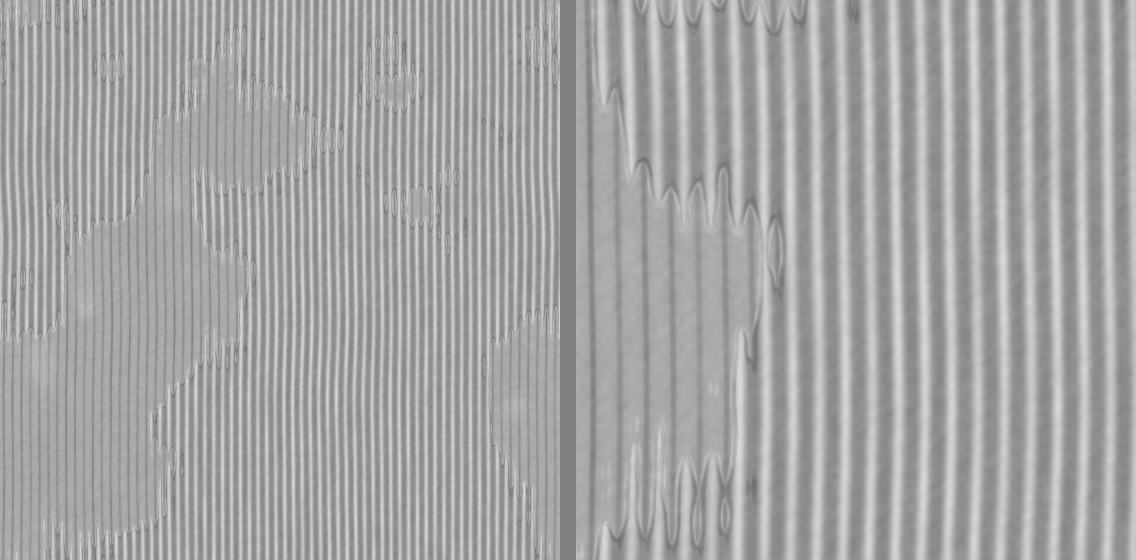
Left: the whole. Right: its middle third, enlarged.
Give the GLSL for this texture, as a WebGL 2 fragment shader.

```glsl
#version 300 es
precision highp float;
// Grey corrugated cardboard whose top liner is torn off in ragged patches.

uniform vec2 u_resolution;
out vec4 fragColor;

const float TAU = 6.2831853;
const float FLUTES = 63.0;

float hash(vec2 cell, float seed) {
    uvec3 q = uvec3(uint(cell.x), uint(cell.y), uint(seed));
    uint h = q.x * 73856093u ^ q.y * 19349663u ^ q.z * 83492791u;
    h = (h ^ (h >> 16)) * 73244475u;
    h = (h ^ (h >> 15)) * 73244475u;
    h ^= h >> 16;
    return float(h & 65535u) / 65535.0;
}

// Value noise that wraps after a whole number of cells.
float noise(vec2 uv, vec2 cells, float seed) {
    vec2 p = uv * cells;
    vec2 i = floor(p);
    vec2 f = p - i;
    f = f * f * (3.0 - 2.0 * f);
    vec2 a = mod(i, cells);
    vec2 b = mod(i + 1.0, cells);
    float low = mix(hash(a, seed), hash(vec2(b.x, a.y), seed), f.x);
    float high = mix(hash(vec2(a.x, b.y), seed), hash(b, seed), f.x);
    return mix(low, high, f.y);
}

float fbm(vec2 uv, vec2 cells, float seed) {
    float sum = 0.0;
    float amp = 0.5;
    for (int k = 0; k < 5; k++) {
        sum += amp * noise(uv, cells, seed + float(k));
        cells *= 2.0;
        amp *= 0.5;
    }
    return sum / (1.0 - amp * 2.0);
}

// Position across the flutes; whole numbers fall on the crests.
float fluteCoord(vec2 uv) {
    float wobble = noise(uv, vec2(5.0, 7.0), 31.0) - 0.5;
    return uv.x * FLUTES + 0.35 * wobble;
}

// Positive where the liner is torn away; tears run further along crests.
float tearField(vec2 uv) {
    float patches = fbm(uv, vec2(5.0, 4.0), 11.0) - 0.5;
    float drift = 0.06 * sin(TAU * (uv.x - uv.y));
    float scallop = 0.022 * cos(TAU * fluteCoord(uv));
    return patches + drift + scallop;
}

// Approximate signed distance to the tear, in canvas units.
float tearDistance(vec2 uv) {
    float e = 0.0008;
    float m = tearField(uv);
    vec2 slope = vec2(tearField(uv + vec2(e, 0.0)), tearField(uv + vec2(0.0, e))) - m;
    return m / max(length(slope) / e, 0.8);
}

// Bare corrugation: narrow bright crests over broad dark valleys.
float corrugation(vec2 uv, float flute) {
    float crest = pow(0.5 + 0.5 * cos(TAU * flute), 1.8);
    float wear = noise(uv, vec2(FLUTES, 14.0), 51.0) - 0.5;
    float streak = noise(uv, vec2(189.0, 24.0), 53.0) - 0.5;
    return 0.55 + (0.25 + 0.06 * wear) * crest + 0.03 * streak;
}

// Flat liner with a soft pressed groove over each valley.
float liner(vec2 uv, float flute) {
    float index = mod(floor(flute), FLUTES);
    float offset = abs(fract(flute) - 0.5);
    float depth = 0.065 + 0.05 * hash(vec2(index, 0.0), 61.0);
    depth *= 0.75 + 0.5 * noise(uv, vec2(FLUTES, 18.0), 62.0);
    float groove = 1.0 - smoothstep(0.02, 0.19, offset);
    float cloud = fbm(uv, vec2(6.0), 65.0) - 0.5;
    float smudge = smoothstep(0.70, 0.92, noise(uv, vec2(13.0, 11.0), 71.0));
    smudge *= fbm(uv, vec2(20.0), 75.0);
    float shade = 0.012 * cos(TAU * flute);
    return 0.659 + shade + 0.035 * cloud + 0.06 * smudge - depth * groove;
}

// Fine paper tooth with slanted fibres.
float paperGrain(vec2 uv) {
    vec2 slanted = vec2(uv.x + uv.y, uv.y - uv.x);
    float fibres = noise(slanted, vec2(70.0, 190.0), 81.0) - 0.5;
    float tooth = noise(uv, vec2(300.0), 83.0) - 0.5;
    return 0.028 * fibres + 0.03 * tooth;
}

void main() {
    vec2 uv = gl_FragCoord.xy / u_resolution;
    float pixel = 1.0 / u_resolution.y;
    float flute = fluteCoord(uv);
    float d = tearDistance(uv);

    float torn = smoothstep(-0.75 * pixel, 0.75 * pixel, d);
    float tone = mix(liner(uv, flute), corrugation(uv, flute), torn);

    // Torn edge: pale frayed lip on the liner, thin shadow below it.
    float fray = noise(uv, vec2(140.0), 91.0);
    float lip = 1.0 - smoothstep(0.0, 0.0016, abs(d + 0.0014));
    float shadow = 1.0 - smoothstep(0.0, 0.0018, abs(d - 0.0014));
    tone += 0.09 * lip * fray - 0.10 * shadow * (1.0 - 0.6 * fray);

    tone += paperGrain(uv);
    fragColor = vec4(vec3(tone), 1.0);
}
```
